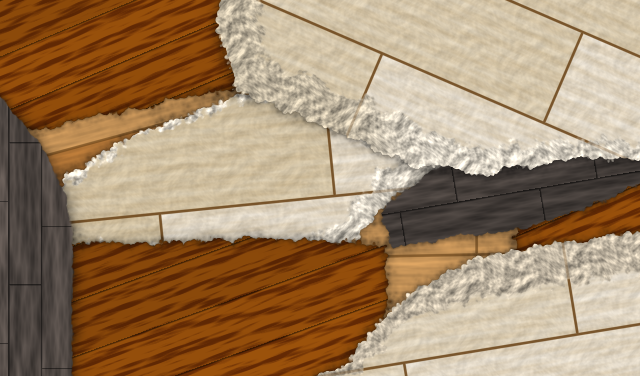
A Shadertoy shader for this texture:

```glsl
// Collage of torn wood boards: cream planks, brown grain, pale oak, grey timber.
// Signed distances roughened by cellular noise are stacked in layers; warped
// sines give the grain, and noise differences light the torn paper rims.
#define CANVAS vec2(7.68, 4.5)
#define CREAM vec3(.875, .832, .758)
#define WARM_CREAM vec3(.815, .752, .632)
#define BROWN vec3(.56, .295, .04)
#define DARK_BROWN vec3(.36, .15, .015)
#define OAK vec3(.80, .595, .355)
#define GREY vec3(.35, .315, .295)
#define SEAM vec3(.43, .28, .11)
#define PLANK_LENGTH 5.0
#define ROW_SHIFT 2.11
#define SHADOW .42

vec2 hash2(vec2 c) {
  vec3 q = fract(c.xyx * vec3(.1031, .1030, .0973));
  q += dot(q, q.yzx + 33.33);
  return fract((q.xx + q.yz) * q.zy);
}

// Cellular noise: distance to the nearest scattered point
float cells(vec2 p) {
  vec2 cell = floor(p);
  float nearest = 2.0;
  for (int k = 0; k < 9; k++) {
    vec2 c = cell + vec2(k % 3 - 1, k / 3 - 1);
    nearest = min(nearest, distance(c + hash2(c), p));
  }
  return nearest;
}

float relief(vec2 p) {
  p += .05 * sin(p.yx * 9.0);
  return .55 * cells(p * 5.0) + .3 * cells(p * 12.0) + .2 * cells(p * 25.0);
}

// Signed distance to an outline of ten x, y corners
float outline(vec2 p, float v[20]) {
  float d = 1e3, side = 1.0;
  vec2 a = vec2(v[18], v[19]);
  for (int i = 0; i < 20; i += 2) {
    vec2 b = vec2(v[i], v[i + 1]), e = a - b, w = p - b;
    d = min(d, length(w - e * clamp(dot(w, e) / dot(e, e), 0.0, 1.0)));
    bvec3 c = bvec3(p.y >= b.y, p.y < a.y, e.x * w.y > e.y * w.x);
    if (all(c) || all(not(c))) side = -side;
    a = b;
  }
  return side * d;
}

// Rotated coordinates: x along the boards, y across them
vec2 along(vec2 p, float slope) {
  vec2 dir = normalize(vec2(1.0, slope));
  return vec2(dot(p, dir), dir.x * p.y - dir.y * p.x);
}

float grain(vec2 g, float freq) {
  float warp = sin(g.x * .9 + 1.5 * sin(g.y * 1.9)) + .5 * sin(g.x * 2.3 - g.y * 3.1);
  float rings = .5 + .3 * sin(g.y * freq + 3.0 * warp) + .2 * sin(g.y * freq * 2.3 - 4.0 * warp);
  return mix(rings, cells(g * vec2(3, 24)), .4);
}

float line(float d) {
  float aa = CANVAS.y / iResolution.y;
  return 1.0 - smoothstep(.013 - aa * .5, .013 + aa, abs(d));
}

// Brown boards, darkened near a torn rim at distance d
vec3 brownWood(vec2 p, float slope, float d) {
  vec2 g = along(p, slope);
  vec3 c = mix(DARK_BROWN, BROWN, smoothstep(.2, .56, grain(g, 30.0)));
  c *= .93 + .16 * hash2(vec2(floor(g.y * 1.6), 3)).x;
  return c * (1.0 - .45 * line(fract(g.y * 1.6) / 1.6)) * (1.0 - .4 * exp(min(d, 0.0) / .04));
}

vec3 greyWood(vec2 g, float width) {
  float row = floor(g.y / width);
  vec3 c = GREY * (.62 + .62 * grain(g * vec2(1.3, 1) + row * 3.7, 22.0));
  float gap = max(line(g.y - row * width), line(mod(g.x + row * .7, 1.7)));
  return c * (.9 + .2 * hash2(vec2(row, 5)).x) * (1.0 - .5 * gap);
}

vec3 oakWood(vec2 p) {
  bool left = p.x < 3.0;
  vec2 g = along(p, left ? -.27 : -.02);
  vec3 c = OAK * (.87 + .28 * grain(g, 26.0));
  float seam = g.y - (left ? 1.94 : 3.16);
  if (left) c *= mix(vec3(1), vec3(.87, .77, .6), smoothstep(-.01, .01, seam));
  return mix(c, SEAM, .7 * max(line(seam), line(p.x - 5.72) * step(p.y, 3.06)));
}

// Cream planks whose printed face stops short of the torn rim
vec3 creamWood(vec2 p, float slope, vec2 origin, float width, float warmth,
               float inset, vec3 paper, float light) {
  vec2 g = along(p, slope) - origin;
  float row = floor(g.y / width), u = g.x + row * ROW_SHIFT;
  vec3 c = mix(CREAM, WARM_CREAM, warmth * step(u, 0.0));
  c *= 1.0 + (grain(g + row * 2.3, 24.0) - .5) * vec3(.10, .14, .22) + .12 * light;
  vec2 size = vec2(PLANK_LENGTH, width);
  vec2 gap = abs(fract(vec2(u, g.y) / size + .5) - .5) * size;
  float wobble = .18 * cells(p * 3.5) + .09 * cells(p * 11.0) - .12;
  float face = smoothstep(-.03, .04, inset + wobble);
  c = mix(paper * (1.0 + .65 * light), c, face);
  return mix(c, SEAM, line(min(gap.x, gap.y)) * mix(.3, .9, face));
}

// Soft shadow on what lies below, then the sheet itself
void lay(inout vec3 col, vec3 sheet, float d) {
  float aa = CANVAS.y / iResolution.y;
  col *= 1.0 - SHADOW * exp(-max(d, 0.0) / .055);
  col = mix(col, sheet, 1.0 - smoothstep(-aa, aa, d));
}

void mainImage(out vec4 fragColor, in vec2 fragCoord) {
  vec2 p = fragCoord / iResolution.xy * CANVAS;
  p.y = CANVAS.y - p.y;
  float light = clamp((relief(p + vec2(.025, .035)) - relief(p - .01)) * 1.5, -.6, .5);
  float rough = .09 * cells(p * 5.0) + .05 * cells(p * 15.0) - .063;

  // Oak base, then brown boards at upper left and right
  vec3 col = oakWood(p);
  float d = rough + outline(p, float[20](-1., -1., 3., -1., 3., 1.04, 2.83, 1.05, 2.3, 1.14,
    1.9, 1.26, 1.2, 1.37, .9, 1.45, .45, 1.56, -1., 1.5));
  lay(col, brownWood(p, -.42, d), d);
  d = 6.19 - p.x + rough;
  lay(col, brownWood(p, -.42, d), d);

  // Middle cream board
  d = rough + outline(p, float[20](.75, 2.15, 1.6, 1.62, 2.3, 1.37, 2.9, 1.12, 3.6, 1.1,
    5.6, 1.8, 5.1, 2.22, 4.7, 2.35, 4.2, 2.93, .6, 3.));
  float rim = mix(.04, .3, smoothstep(3.4, 4.5, p.x));
  lay(col, creamWood(p, -.1, vec2(1.654, 2.733), 1.4, 1.0, -d - rim, vec3(.85, .82, .765), light), d);

  // Lower brown board
  d = rough + outline(p, float[20](.5, 2.9, 1.9, 2.91, 3., 2.86, 4.2, 2.9, 4.6, 2.95,
    4.65, 3.4, 4.63, 3.85, 4.3, 4.3, 3.9, 6., .5, 6.));
  lay(col, brownWood(p + 2.0, -.36, d), d);

  // Dark grey strip
  d = rough * .7 + outline(p, float[20](4.58, 2.55, 4.8, 2.32, 5.4, 1.9, 9., 1.5, 9., 1.6,
    7.68, 2.18, 7.1, 2.47, 6.3, 2.72, 5.4, 2.85, 4.72, 2.97));
  lay(col, greyWood(along(p, -.17), .55) * .86, d);

  // Upper right cream board
  d = rough + outline(p, float[20](2.63, -1., 2.62, .35, 2.85, 1.1, 4.15, 1.6, 4.95, 1.99,
    5.35, 2., 5.8, 2.1, 6.9, 1.88, 9., 1.95, 9., -1.));
  rim = mix(.46, .2, smoothstep(4.5, 7.0, p.x));
  vec3 paper = mix(vec3(.74, .695, .61), vec3(.84, .81, .755), smoothstep(3.9, 5.2, p.x));
  lay(col, creamWood(p, .43, vec2(4.466, -1.225), 1.185, .75, -d - rim, paper, light), d);

  // Lower right cream board
  d = rough + outline(p, float[20](3.8, 4.5, 4.2, 4.3, 4.6, 3.8, 5.05, 3.42, 5.7, 3.1,
    6.3, 2.98, 7.1, 2.85, 9., 2.65, 9., 6., 3.5, 6.));
  rim = mix(.15, .47, smoothstep(4.2, 6.2, p.x));
  lay(col, creamWood(p, -.163, vec2(4.087, 5.065), 1.4, .4, -d - rim, vec3(.755, .71, .635), light), d);

  // Left grey board with its curved shoulder
  float bend = max(2.9 - p.y, 0.0) / 1.73;
  d = .8 * (p.x - .87 * (1.0 - bend * bend)) + rough * .4;
  lay(col, greyWood(vec2(p.y, p.x - .1), .39), d);
  fragColor = vec4(clamp(col, 0.0, 1.0), 1);
}
```
